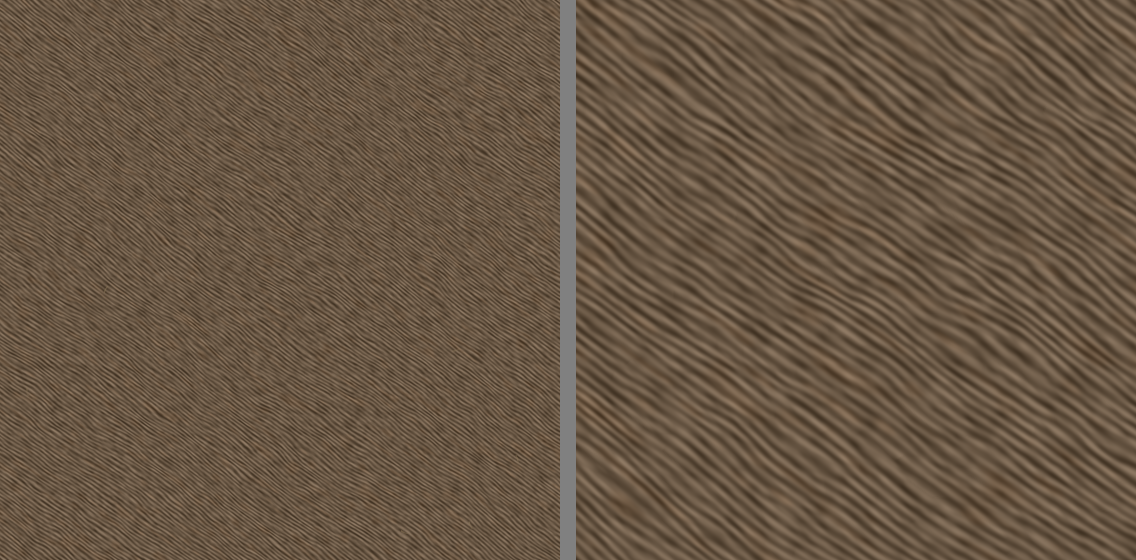
Left: the whole. Right: its middle third, enlarged.
A three.js fragment shader for this texture:

```glsl
varying vec2 vUv;

const float TAU = 6.2831853;
const float RIDGE_ANGLE = -0.63;
const float RIDGES = 156.0;
const vec3 GROOVE = vec3(0.262, 0.205, 0.144);
const vec3 CREST = vec3(0.530, 0.450, 0.368);
const vec3 RUST = vec3(0.030, 0.002, -0.018);
const vec3 SCUFF = vec3(0.540, 0.460, 0.340);

float hash(vec2 p) {
  vec3 q = fract(p.xyx * vec3(0.1031, 0.1030, 0.0973));
  q += dot(q, q.yzx + 33.33);
  return fract((q.x + q.y) * q.z);
}

vec2 hash2(vec2 p) {
  return vec2(hash(p + 17.3), hash(p + 71.9));
}

// Coordinates along and across a direction
vec2 alongAcross(vec2 p, float angle) {
  vec2 dir = vec2(cos(angle), sin(angle));
  return vec2(dot(p, dir), dot(p, vec2(-dir.y, dir.x)));
}

// Smooth value noise in -1..1
float noise(vec2 p) {
  vec2 i = floor(p);
  vec2 f = fract(p);
  f = f * f * (3.0 - 2.0 * f);
  float low = mix(hash(i), hash(i + vec2(1.0, 0.0)), f.x);
  float high = mix(hash(i + vec2(0.0, 1.0)), hash(i + 1.0), f.x);
  return 2.0 * mix(low, high, f.y) - 1.0;
}

// Cellular noise: x = distance to the nearest centre, y = cell value
vec2 cells(vec2 p) {
  vec2 base = floor(p);
  vec2 nearest = vec2(9.0, 0.0);
  for (int y = -1; y <= 1; y++) {
    for (int x = -1; x <= 1; x++) {
      vec2 id = base + vec2(float(x), float(y));
      float d = length(id + hash2(id) - p);
      if (d < nearest.x) nearest = vec2(d, hash(id + 5.7));
    }
  }
  return nearest;
}

// Layered sines bend the ridges slightly
vec2 bend(vec2 p) {
  float shift = 0.0040 * sin(8.0 * p.x + 11.0 * p.y)
              + 0.0016 * sin(23.0 * p.x - 17.0 * p.y + 1.3)
              + 0.0006 * sin(61.0 * p.x + 37.0 * p.y + 4.1);
  return p + vec2(0.0, shift);
}

// Nearly straight ridges that waver and fade
float ridges(vec2 p, float count) {
  float drift = 0.46 * noise(p * vec2(15.0, 36.0))
              + 0.28 * noise(p * vec2(38.0, 84.0) + 40.0);
  float strength = 0.9 + 0.25 * noise(p * vec2(30.0, 80.0) + 90.0);
  return strength * sin(TAU * (p.y * count + drift));
}

// Short strands, each with its own brightness
float strands(vec2 p, vec2 density) {
  vec2 cell = cells(p * density);
  float body = 1.0 - smoothstep(0.1, 0.9, cell.x);
  return 0.65 * (body - 0.55) + 0.30 * (cell.y - 0.5) * body;
}

vec3 hide(vec2 uv) {
  vec2 p = bend(alongAcross(uv, RIDGE_ANGLE) + 3.0);
  float tone = 0.525 + 0.36 * ridges(p, RIDGES)
             + 0.44 * strands(p, vec2(36.0, 1.15 * RIDGES))
             + 0.13 * noise(p * vec2(150.0, 420.0));
  float rust = smoothstep(0.2, 0.9, noise(p * vec2(40.0, 150.0) + 7.0));
  vec3 color = mix(GROOVE, CREST, clamp(tone, -0.05, 1.12));
  return color + RUST * 0.45 * rust;
}

// Sparse thin scratches, one at most per grid cell
float scuffs(vec2 uv, float grid) {
  vec2 id = floor(uv * grid);
  vec2 centre = (id + 0.3 + 0.4 * hash2(id)) / grid;
  vec2 q = alongAcross(uv - centre, TAU * hash(id + 2.1));
  q.y += 18.0 * q.x * q.x;
  q.x = max(abs(q.x) - 0.006, 0.0);
  float present = step(0.9, hash(id + 8.4));
  return present * (1.0 - smoothstep(0.0004, 0.0020, length(q)));
}

void main() {
  // Four nearby samples smooth the fine ridges
  vec3 color = vec3(0.0);
  for (int i = 0; i < 4; i++) {
    vec2 corner = vec2(mod(float(i), 2.0), floor(float(i) * 0.5)) - 0.5;
    color += 0.25 * hide(vUv + corner * 0.0008);
  }
  float wear = scuffs(vUv, 9.0) * (0.4 + 0.3 * noise(vUv * 240.0));
  gl_FragColor = vec4(mix(color, SCUFF, wear), 1.0);
}
```
